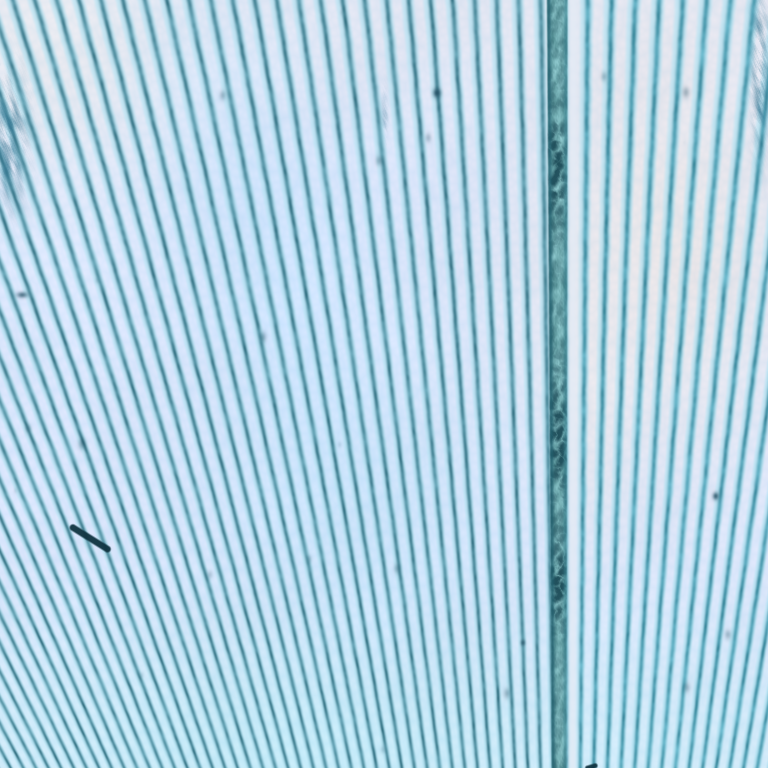
A Shadertoy shader for this texture:

```glsl
const vec2 VANISH = vec2(0.742, -1.344);

vec2 hash2(vec2 p) {
    vec2 k = vec2(dot(p, vec2(127.1, 311.7)), dot(p, vec2(269.5, 183.3)));
    return fract(sin(k) * 4375.85);
}

// Distance to the nearest jittered cell point
float cellular(vec2 p) {
    vec2 cell = floor(p);
    float nearest = 4.0;
    for (int j = -1; j <= 1; j++) {
        for (int i = -1; i <= 1; i++) {
            vec2 c = cell + vec2(i, j);
            nearest = min(nearest, length(c + hash2(c) - p));
        }
    }
    return nearest;
}

float layeredSines(vec2 p) {
    float sum = 0.0, amp = 0.5;
    for (int i = 0; i < 4; i++) {
        sum += amp * sin(p.x + 1.3 * sin(p.y)) * cos(p.y - 0.7 * p.x);
        p = mat2(1.6, 1.2, -1.2, 1.6) * p + 2.3;
        amp *= 0.55;
    }
    return sum;
}

float gauss(float x, float width) {
    return exp(-0.5 * x * x / (width * width));
}

float blob(vec2 p, vec2 center, vec2 radius) {
    vec2 d = (p - center) / radius;
    return exp(-dot(d, d));
}

float stroke(vec2 p, vec2 a, vec2 b, float radius, float blur) {
    vec2 ab = b - a;
    float t = clamp(dot(p - a, ab) / dot(ab, ab), 0.0, 1.0);
    return 1.0 - smoothstep(radius - blur, radius + blur, length(p - a - ab * t));
}

// Broad, soft tints of the translucent sheet
vec3 sheetColor(vec2 uv) {
    vec3 c = mix(vec3(0.82, 0.92, 0.98), vec3(0.85, 0.90, 0.99), smoothstep(0.0, 0.3, uv.y));
    c = mix(c, vec3(0.89, 0.905, 0.95), 0.8 * smoothstep(0.72, 1.0, uv.y));
    c = mix(c, vec3(0.91, 0.92, 0.94), 0.8 * blob(uv, vec2(0.08, 0.95), vec2(0.2, 0.2)));
    c = mix(c, vec3(0.92, 0.905, 0.91), 0.9 * blob(uv, vec2(0.87, 0.68), vec2(0.2, 0.3)));
    c = mix(c, vec3(0.91, 0.905, 0.92), 0.7 * blob(uv, vec2(0.77, 0.5), vec2(0.05, 0.18)));
    vec2 band = vec2(uv.x + 0.27 * (uv.y - 0.6), uv.y);
    c = mix(c, vec3(0.79, 0.89, 0.995), 0.7 * blob(band, vec2(0.37, 0.6), vec2(0.11, 0.4)));
    c = mix(c, vec3(0.78, 0.90, 0.99), 0.55 * blob(uv, vec2(0.46, 0.33), vec2(0.2, 0.17)));
    c = mix(c, vec3(0.74, 0.92, 0.97), 0.6 * blob(uv, vec2(0.38, 0.0), vec2(0.3, 0.16)));
    float mottle = cellular(uv * 85.0) - 0.5;
    return c + 0.014 * layeredSines(uv * 11.0) - vec3(0.045, 0.02, 0.01) * mottle;
}

// Ribs converge toward a point below the canvas
vec3 addRibs(vec3 color, vec2 uv, float rightSide) {
    float fan = (uv.x - VANISH.x) * (1.0 - VANISH.y) / (uv.y - VANISH.y);
    float spacing = mix(0.02865, 0.0309, rightSide);
    float offset = mix(-0.322, 0.759, rightSide);
    float rib = fan / spacing - offset;
    rib += 0.025 * layeredSines(vec2(rib * 0.8, uv.y * 60.0));
    float id = floor(rib + 0.5);
    float d = rib - id;
    // Uneven pigment breaks each rib into darker and fainter lengths
    float wear = layeredSines(vec2(id * 2.7, uv.y * 55.0 + id * 4.1));
    float dashes = 0.5 - cellular(vec2(id * 3.0, uv.y * 65.0));
    float width = mix(0.112, 0.088, uv.y) * (1.0 + 0.15 * wear);
    float halo = 1.0 - smoothstep(0.17, 0.38, abs(d + 0.05));
    float core = gauss(d, width);
    vec3 ink = mix(vec3(0.28, 0.53, 0.60), vec3(0.28, 0.60, 0.68), rightSide);
    ink += 0.13 * wear - 0.07 * dashes;
    color = mix(color, vec3(0.71, 0.895, 0.955), 0.65 * halo);
    return mix(color, ink, 0.88 * core);
}

// Weathered upright joint between the two panels
vec3 addJoint(vec3 color, vec2 uv, float blur) {
    float center = mix(0.728, 0.7255, uv.y);
    float halfWidth = mix(0.0095, 0.0135, uv.y);
    float x = uv.x - center;
    float inside = 1.0 - smoothstep(halfWidth - blur, halfWidth + blur, abs(x));
    vec2 warp = uv + 0.006 * layeredSines(uv * 110.0);
    float grime = 1.0 - smoothstep(0.1, 0.8, cellular(warp * vec2(95.0, 60.0)));
    float patches = blob(uv, vec2(0.722, 0.78), vec2(0.02, 0.07))
        + blob(uv, vec2(0.728, 0.43), vec2(0.02, 0.08))
        + blob(uv, vec2(0.727, 0.24), vec2(0.02, 0.055));
    vec3 c = vec3(0.44, 0.67, 0.69) + 0.16 * layeredSines(uv * vec2(250.0, 80.0));
    c = mix(c, vec3(0.10, 0.28, 0.33), clamp(grime * (0.25 + 0.8 * patches), 0.0, 0.9));
    c = mix(c, vec3(0.13, 0.37, 0.43), 0.75 * gauss(x + halfWidth * 0.82, 0.0022));
    c = mix(c, vec3(0.22, 0.50, 0.56), 0.55 * gauss(x - halfWidth * 0.85, 0.002));
    color = mix(color, vec3(0.89, 0.92, 0.96), 0.8 * gauss(x - halfWidth - 0.008, 0.004));
    return mix(color, c, inside);
}

// Sparse flecks, one candidate per grid cell
float flecks(vec2 uv, float scale) {
    vec2 p = uv * scale, cell = floor(p);
    vec2 r = hash2(cell + 17.0);
    vec2 center = 0.2 + 0.6 * hash2(cell + 41.0);
    return step(0.88, r.x) * blob(fract(p), center, vec2(0.04, 0.06) * (0.6 + r.y)) * r.y;
}

void mainImage(out vec4 fragColor, in vec2 fragCoord) {
    vec2 uv = fragCoord / iResolution.xy;
    float blur = 0.8 / iResolution.y + 0.0006;
    vec3 color = addRibs(sheetColor(uv), uv, step(0.727, uv.x));
    color = addJoint(color, uv, blur);

    // Stains near the upper corners
    float streak = 0.35 + 0.8 * layeredSines(vec2((uv.x + 0.35 * uv.y) * 210.0, uv.y * 45.0));
    float stain = blob(uv, vec2(0.012, 0.82), vec2(0.022, 0.075))
        + blob(uv, vec2(0.99, 0.91), vec2(0.011, 0.09))
        + 0.5 * blob(uv, vec2(0.501, 0.85), vec2(0.004, 0.035));
    color = mix(color, vec3(0.20, 0.46, 0.57), clamp(stain * streak, 0.0, 0.8));

    // Dirt and debris
    float dirt = 0.4 * flecks(uv, 13.0);
    dirt += 0.9 * blob(uv, vec2(0.569, 0.879), vec2(0.005, 0.006));
    dirt += 0.7 * blob(uv, vec2(0.029, 0.616), vec2(0.007, 0.004));
    dirt += 0.8 * blob(uv, vec2(0.932, 0.354), vec2(0.004, 0.005));
    dirt += 0.7 * blob(uv, vec2(0.681, 0.163), vec2(0.003, 0.004));
    color = mix(color, vec3(0.15, 0.32, 0.40), clamp(dirt, 0.0, 0.9));
    float debris = stroke(uv, vec2(0.095, 0.313), vec2(0.140, 0.285), 0.0042, blur);
    debris = max(debris, stroke(uv, vec2(0.765, 0.0), vec2(0.775, 0.003), 0.003, blur));
    color = mix(color, vec3(0.06, 0.20, 0.25), 0.95 * debris);
    fragColor = vec4(clamp(color, 0.0, 1.0), 1.0);
}
```
